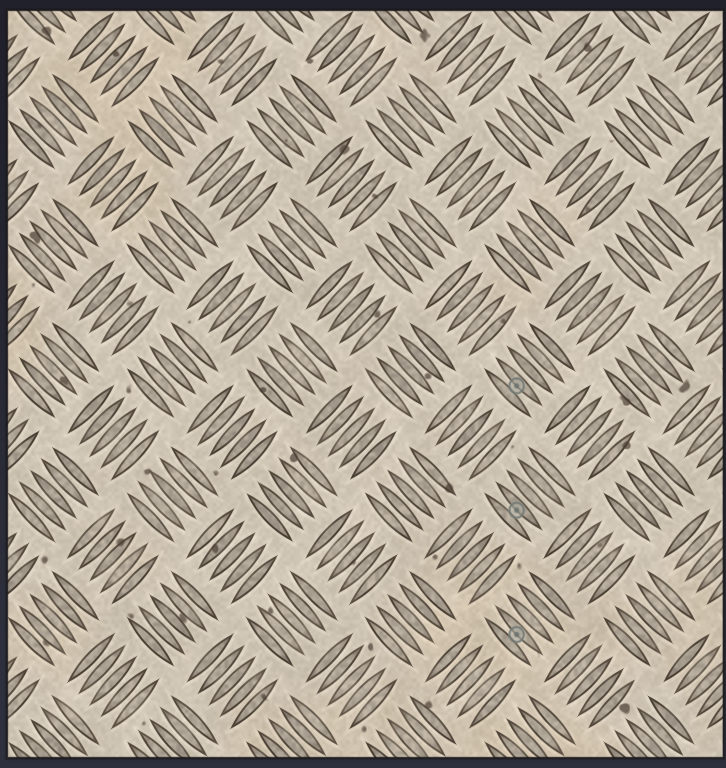
Write a Shadertoy shader that draws this texture.

```glsl
// Worn beige tread plate: five-bar lens groups in alternating diagonals, framed in dark blue.

float hash(vec2 p) {
    return fract(sin(dot(p, vec2(127.1, 311.7))) * 43758.5453);
}

float noise(vec2 p) {
    vec2 i = floor(p), f = fract(p);
    f = f * f * (3.0 - 2.0 * f);
    return mix(mix(hash(i), hash(i + vec2(1, 0)), f.x),
               mix(hash(i + vec2(0, 1)), hash(i + vec2(1, 1)), f.x), f.y);
}

float fbm(vec2 p) {
    float sum = 0.0, amp = 0.5;
    for (int i = 0; i < 4; i++) {
        sum += amp * noise(p);
        p = p * 2.03 + 17.0;
        amp *= 0.5;
    }
    return sum / 0.9375;
}

// Intersection of two discs; p.x runs across the lens, p.y along it
float lens(vec2 p, float halfWidth, float halfLength) {
    float radius = (halfWidth * halfWidth + halfLength * halfLength) / (2.0 * halfWidth);
    return length(vec2(abs(p.x) + radius - halfWidth, p.y)) - radius;
}

// Bare metal: soft blotches, fine grain and faint warm stains
vec3 metal(vec2 p) {
    float tone = 0.45 + 0.8 * (fbm(p * 4.0) - 0.5) + 0.6 * (noise(p * 34.0) - 0.5);
    vec3 col = mix(vec3(0.765, 0.725, 0.655), vec3(0.86, 0.82, 0.76), clamp(tone, 0.0, 1.0));
    float stain = smoothstep(0.45, 0.8, fbm(p * 0.9 + 40.0));
    return col * mix(vec3(1), vec3(1.0, 0.98, 0.95), stain);
}

// Raised bars on a lattice turned by 45 degrees
vec3 addTread(vec3 col, vec2 p, float px) {
    vec2 q = p - vec2(0.382, 0.112);
    vec2 r = vec2(q.x + q.y, q.y - q.x);
    vec2 id = round(r);
    vec2 f = r - id;
    if (mod(id.x + id.y, 2.0) > 0.5) f = f.yx;

    float bar = clamp(round(f.x / 0.185), -2.0, 2.0);
    f.x -= bar * 0.185;
    float wear = hash(id * 7.3 + bar);
    float d = lens(f, 0.064, 0.385 + 0.02 * (wear - 0.5));
    float lower = smoothstep(0.03, -0.03, f.x);

    // Light catches the plate just outside both flanks
    float glow = smoothstep(0.06, 0.02, d) * smoothstep(0.0, 0.02, d);
    col += glow * mix(0.02, 0.06, lower);

    // Pale face, duller towards the tips
    float middle = smoothstep(0.38, 0.12, abs(f.y));
    vec3 face = mix(vec3(0.54, 0.49, 0.43), vec3(0.71, 0.67, 0.61), middle);
    face *= 0.96 + 0.1 * (wear - 0.5) + 0.22 * (noise(p * 30.0) - 0.5);
    col = mix(col, face, smoothstep(px, -px, d));

    // Thin dark rim, uneven from worn edges, heavier on the outer bars
    float rim = smoothstep(px, -px, abs(d + 0.008) - 0.011);
    float strength = 0.72 + 0.14 * lower + 0.4 * (noise(p * 9.0) - 0.5);
    strength += 0.1 * step(1.5, abs(bar)) - 0.12 * wear;
    return mix(col, vec3(0.28, 0.24, 0.19), rim * clamp(strength, 0.0, 1.0));
}

// Scattered pits of dirt
vec3 addSpots(vec3 col, vec2 p, float px) {
    vec2 g = p * 1.5;
    vec2 id = floor(g);
    vec2 center = 0.2 + 0.6 * vec2(hash(id + 3.1), hash(id + 8.7));
    float size = mix(0.015, 0.06, pow(hash(id + 5.9), 3.0));
    float d = length(fract(g) - center) - size + 0.08 * (noise(p * 20.0) - 0.5);
    float present = step(hash(id + 21.3), 0.65);
    float mask = present * smoothstep(0.015 + px, -0.015 - px, d);
    return mix(col, vec3(0.29, 0.24, 0.20), 0.7 * mask);
}

// Three small blue-grey rivets in one column
vec3 addRivets(vec3 col, vec2 p, float px) {
    for (int i = 1; i <= 3; i++) {
        float d = length(p - vec2(4.27, float(i) - 0.015));
        col = mix(col, vec3(0.66, 0.66, 0.62), 0.6 * smoothstep(px, -px, d - 0.07));
        float ring = smoothstep(px, -px, abs(d - 0.06) - 0.008);
        float core = smoothstep(px, -px, d - 0.022);
        col = mix(col, vec3(0.40, 0.43, 0.42), 0.75 * max(ring, core));
    }
    return col;
}

void mainImage(out vec4 fragColor, in vec2 fragCoord) {
    vec2 uv = fragCoord / iResolution.xy;
    vec2 low = vec2(0.011, 0.0143), high = vec2(0.9955, 0.9857);
    vec2 p = 6.0 * (uv - low) / (high - low);   // six repeats each way
    float px = 6.0 / min(iResolution.x, iResolution.y);

    vec3 col = metal(p);
    col = addTread(col, p, px);
    col = addSpots(col, p, px);
    col = addRivets(col, p, px);

    // Frame, darkest against the plate
    vec2 gap = abs(p - 3.0) - 3.0;
    float edge = max(gap.x, gap.y);
    vec3 frame = mix(vec3(0.18, 0.19, 0.24), vec3(0.13, 0.13, 0.17), smoothstep(0.0, 1.0, uv.y));
    frame = mix(vec3(0.10, 0.09, 0.10), frame, smoothstep(0.0, 0.035, edge));
    col = mix(col, frame, smoothstep(-px, px, edge));

    fragColor = vec4(col, 1.0);
}
```
